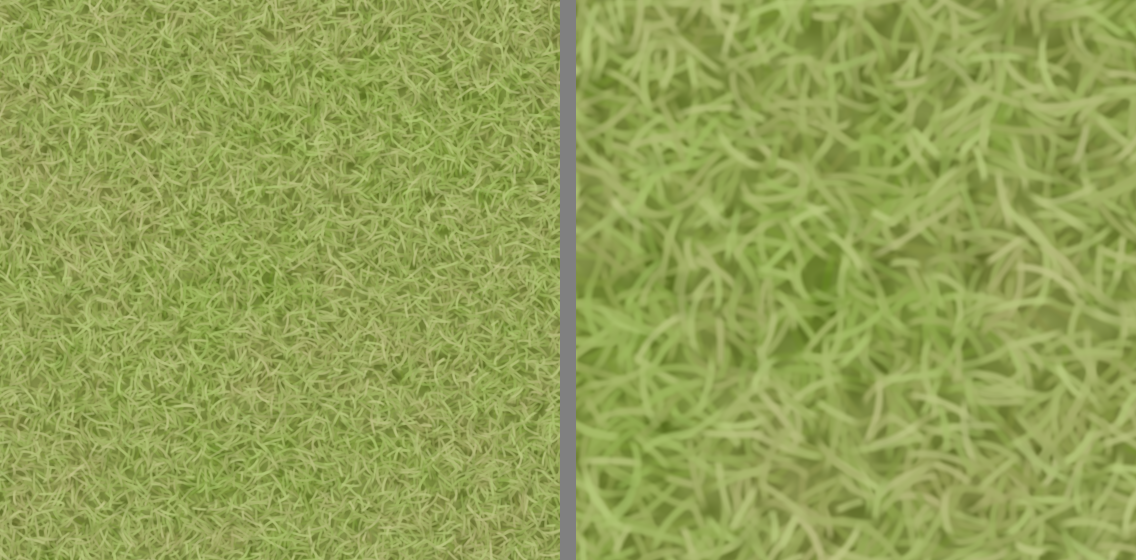
Left: the whole. Right: its middle third, enlarged.
Reproduce this texture procedurally as a WebGL 1 fragment shader.

```glsl
precision highp float;
// Short, pale lawn seen from above: several layers of curved, tapered blades
// are scattered on jittered grids and painted from shaded depth to sunlit top.
// Gentle noise shifts the turf between fresh green and dry straw.
uniform vec2 u_resolution;

const int LAYERS = 7;
const int BLADES_PER_CELL = 2;
const float CELL = 0.033;          // grid spacing, in canvas units
const float MIN_REACH = 0.32;      // half length of a blade, in cells
const float MAX_REACH = 0.85;
const float HALF_WIDTH = 0.0039;   // includes the soft edge
const float CORE = 0.0004;         // fully opaque middle of a blade
const float BEND = 0.32;
const float OPACITY = 0.82;
const float TONE_SPREAD = 0.58;
const float BLADE_TINT = 0.5;
const float PATCH_TINT = 0.42;

const vec3 SOIL  = vec3(0.455, 0.510, 0.225);
const vec3 SHADE = vec3(0.525, 0.588, 0.272);
const vec3 TIP   = vec3(0.728, 0.778, 0.508);
const vec3 FRESH = vec3(-0.060, 0.000, -0.085);  // tint towards green
const vec3 STRAW = vec3(0.030, -0.030, 0.025);   // tint towards dry brown
const vec3 HOLLOW = vec3(0.065, 0.060, 0.055);   // light lost in hollows

float hash(vec2 p) {
  return fract(sin(dot(p, vec2(127.1, 311.7))) * 43758.5453);
}

float noise(vec2 p) {
  vec2 i = floor(p);
  vec2 f = fract(p);
  f = f * f * (3.0 - 2.0 * f);
  return mix(mix(hash(i), hash(i + vec2(1.0, 0.0)), f.x),
             mix(hash(i + vec2(0.0, 1.0)), hash(i + 1.0), f.x), f.y);
}

// Coverage of a bent blade centred on the origin, lying along direction dir.
float blade(vec2 p, vec2 dir, float reach, float bend) {
  float along = dot(p, dir) / reach;
  float across = dot(p, vec2(-dir.y, dir.x));
  float curve = bend * reach * (along * along - 0.4);
  float slope = 2.0 * bend * along;
  float dist = abs(across - curve) / sqrt(1.0 + slope * slope);
  float taper = 1.0 - smoothstep(0.5, 1.0, abs(along));
  return taper * (1.0 - smoothstep(CORE, HALF_WIDTH, dist));
}

// Paints one layer of blades over the colour below it.
vec3 paintLayer(vec3 color, vec2 uv, float layer, float depth) {
  vec2 shift = vec2(hash(vec2(layer, 3.1)), hash(vec2(layer, 8.7)));
  vec2 grid = uv / CELL + shift;
  vec2 home = floor(grid);
  for (int y = -1; y <= 1; y++) {
    for (int x = -1; x <= 1; x++) {
      for (int b = 0; b < BLADES_PER_CELL; b++) {
        vec2 cell = home + vec2(float(x), float(y));
        vec2 seed = cell + vec2(layer * 37.3, float(b) * 71.9);
        vec2 root = cell + vec2(hash(seed + 1.3), hash(seed + 2.9));
        float angle = 6.2832 * hash(seed + 4.7);
        float reach = CELL * mix(MIN_REACH, MAX_REACH, hash(seed + 6.1));
        float bend = BEND * (2.0 * hash(seed + 8.3) - 1.0);
        float cover = blade((grid - root) * CELL,
                            vec2(cos(angle), sin(angle)), reach, bend);
        float vary = hash(seed + 9.7);
        float tone = clamp(depth + TONE_SPREAD * (vary - 0.5), -0.15, 1.1);
        vec3 tint = BLADE_TINT * mix(FRESH, STRAW, hash(seed + 11.9));
        color = mix(color, mix(SHADE, TIP, tone) + tint, OPACITY * cover);
      }
    }
  }
  return color;
}

void main() {
  vec2 uv = gl_FragCoord.xy / min(u_resolution.x, u_resolution.y);

  // Ground visible in the gaps
  vec3 color = SOIL + 0.12 * (noise(uv * 80.0) - 0.4);

  // Blades, from the deepest layer to the top
  for (int i = 0; i < LAYERS; i++) {
    float layer = float(i);
    float depth = mix(0.1, 0.83, layer / float(LAYERS - 1));
    color = paintLayer(color, uv, layer, depth);
  }

  // Fresh and dry patches, and small shaded hollows
  float patches = 0.4 * noise(uv * 6.0 + 13.0) + 0.6 * noise(uv * 29.0 + 41.0);
  color += PATCH_TINT * FRESH * smoothstep(0.5, 0.85, patches);
  color += PATCH_TINT * STRAW * (1.0 - smoothstep(0.18, 0.5, patches));
  color -= HOLLOW * smoothstep(0.6, 0.95, noise(uv * 58.0 + 7.0));

  gl_FragColor = vec4(clamp(color, 0.0, 1.0), 1.0);
}
```
